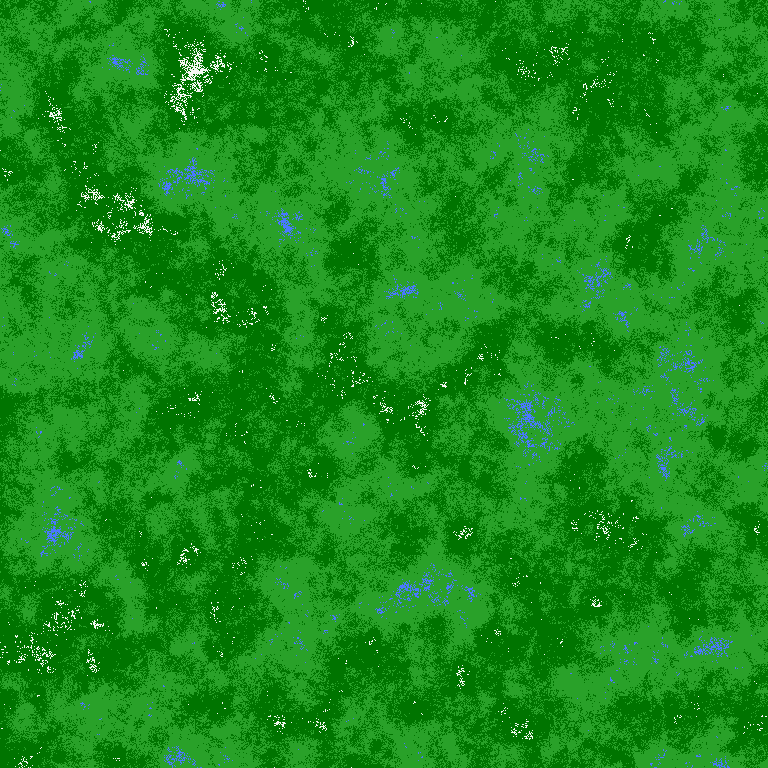
Reproduce this texture procedurally as a WebGL 1 fragment shader.

```glsl
precision highp float;
// Grainy terrain map: fractal value noise plus per-cell jitter, cut into four
// flat bands - blue pools, light green, dark green and white peaks.
// The field is sampled on a 768 x 768 grid of square cells.

uniform vec2 u_resolution;

float hash(vec2 p) {
  vec3 q = fract(p.xyx * 0.1031);
  q += dot(q, q.yzx + 33.33);
  return fract((q.x + q.y) * q.z);
}

// Smoothly interpolated lattice noise, centred on zero
float valueNoise(vec2 p) {
  vec2 cell = floor(p);
  vec2 f = fract(p);
  f = f * f * (3.0 - 2.0 * f);
  float bottom = mix(hash(cell), hash(cell + vec2(1.0, 0.0)), f.x);
  float top = mix(hash(cell + vec2(0.0, 1.0)), hash(cell + 1.0), f.x);
  return mix(bottom, top, f.y) - 0.5;
}

// Six rotated octaves, from broad patches down to fine speckle
float terrainHeight(vec2 uv) {
  mat2 turn = mat2(0.8, 0.6, -0.6, 0.8);
  vec2 p = uv * 13.0 + 40.0;
  float amplitude = 1.0;
  float height = 0.0;
  for (int i = 0; i < 6; i++) {
    height += amplitude * valueNoise(p);
    p = turn * p * 2.0 + 17.3;
    amplitude *= 0.78;
  }
  return height;
}

vec3 terrainColor(vec2 uv) {
  vec2 cell = floor(uv * 768.0);
  float height = terrainHeight((cell + 0.5) / 768.0);
  height += 0.6 * (hash(cell + 211.0) - 0.5);

  vec3 water = vec3(0.29, 0.47, 1.0);
  vec3 meadow = vec3(0.16, 0.63, 0.16);
  vec3 forest = vec3(0.0, 0.455, 0.0);
  vec3 snow = vec3(0.96, 0.97, 0.95);
  vec3 color = mix(water, meadow, step(-0.88, height));
  color = mix(color, forest, step(0.02, height));
  return mix(color, snow, step(0.88, height));
}

void main() {
  // Average 3 x 3 samples to smooth cell edges at any canvas size
  vec3 color = vec3(0.0);
  for (int y = 0; y < 3; y++) {
    for (int x = 0; x < 3; x++) {
      vec2 offset = (vec2(float(x), float(y)) - 1.0) / 3.0;
      color += terrainColor((gl_FragCoord.xy + offset) / u_resolution);
    }
  }
  gl_FragColor = vec4(color / 9.0, 1.0);
}
```
